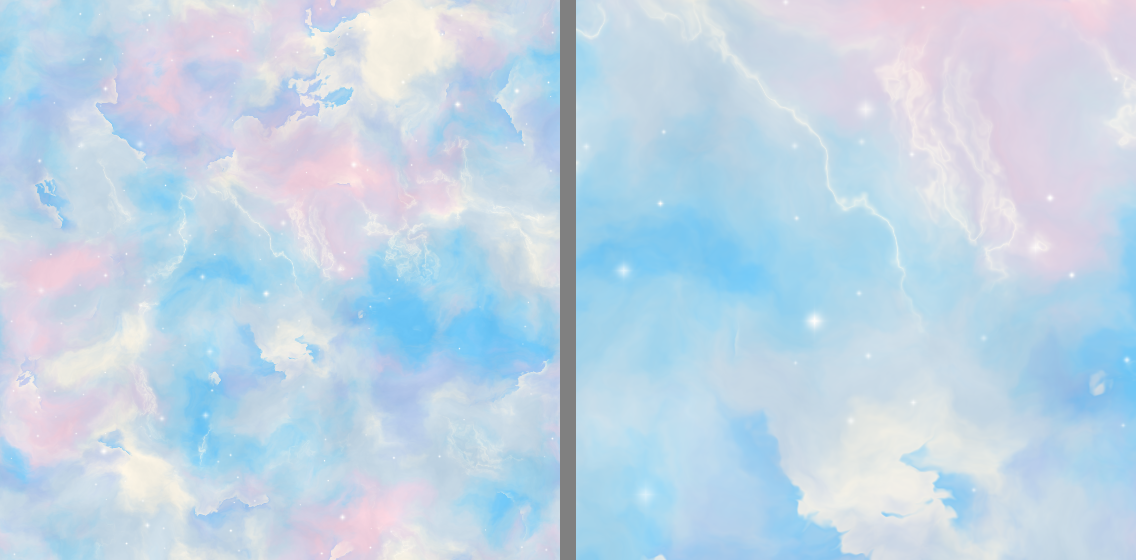
Left: the whole. Right: its middle third, enlarged.
This texture is drawn by a WebGL 1 fragment shader. Its source:

```glsl
precision highp float;
// Pastel nebula: soft clouds of mist, cream, azure, lilac and pink with a few
// crisp cloud edges, pale filaments and scattered stars. Colour fields are
// domain-warped fractal gradient noise on wrapping lattices, so it tiles.

uniform vec2 u_resolution;

#define WARP 0.075         // how far the clouds are stirred
#define ROUGHNESS 0.55     // amplitude kept per noise octave
#define LAYOUT 0.25        // strength of the broad warm and cool zones
#define EDGE_WIDTH 0.018   // softness of the crisp cloud edges
#define EDGE_STRENGTH 0.75
#define WISP_STRENGTH 0.6
#define MOTTLE 0.07        // fine light and dark variation
#define STAR_GLOW 0.95

const float TAU = 6.2831853;
const vec3 MIST = vec3(0.78, 0.85, 0.90);
const vec3 CREAM = vec3(0.96, 0.94, 0.89);
const vec3 SKY = vec3(0.64, 0.83, 0.92);
const vec3 AZURE = vec3(0.42, 0.77, 0.96);
const vec3 LILAC = vec3(0.86, 0.81, 0.89);
const vec3 PINK = vec3(0.95, 0.80, 0.85);
const vec3 PERIWINKLE = vec3(0.67, 0.75, 0.92);
const vec3 STARLIGHT = vec3(0.98, 0.99, 0.96);

vec3 hash3(vec2 cell, float seed) {
  vec3 p = fract(vec3(cell, seed) * vec3(0.1031, 0.1030, 0.0973));
  p += dot(p, p.yxz + 33.33);
  return fract((p.xxy + p.yzz) * p.zyx);
}

float corner(vec2 cell, vec2 offset, vec2 period, float seed) {
  float angle = TAU * hash3(mod(cell, period), seed).x;
  return dot(vec2(cos(angle), sin(angle)), offset);
}

// Gradient noise that repeats after a whole number of cells.
float noise(vec2 p, vec2 period, float seed) {
  vec2 i = floor(p), f = p - i;
  vec2 u = f * f * f * (f * (f * 6.0 - 15.0) + 10.0);
  vec2 e = vec2(1.0, 0.0);
  float low = mix(corner(i, f, period, seed),
                  corner(i + e.xy, f - e.xy, period, seed), u.x);
  float high = mix(corner(i + e.yx, f - e.yx, period, seed),
                   corner(i + e.xx, f - e.xx, period, seed), u.x);
  return mix(low, high, u.y);
}

float fbm(vec2 uv, vec2 period, float seed) {
  float sum = 0.0, amplitude = 1.0;
  for (int k = 0; k < 7; k++) {
    sum += amplitude * noise(uv * period + seed * 0.37, period, seed);
    period *= 2.0;
    amplitude *= ROUGHNESS;
    seed += 1.7;
  }
  return sum;
}

// One star at most per cell, with a round core and faint cross rays.
vec3 stars(vec2 uv, float cells, float chance, float radius, float seed) {
  vec2 p = uv * cells, cell = floor(p);
  vec3 place = hash3(mod(cell, cells), seed);
  vec3 look = hash3(mod(cell, cells), seed + 5.3);
  vec2 d = abs(p - cell - mix(vec2(0.25), vec2(0.75), place.xy)) / cells;
  float size = radius * mix(0.6, 1.3, look.x);
  float core = exp(-dot(d, d) / (size * size));
  float rays = 0.4 * exp(-(d.x + d.y) / size - 6.0 * min(d.x, d.y) / size);
  float light = step(place.z, chance) * mix(0.4, 1.0, look.y) * (core + rays);
  vec3 tint = mix(STARLIGHT, vec3(1.0, 0.94, 0.78), step(0.7, look.z));
  return tint * light;
}

void main() {
  vec2 uv = gl_FragCoord.xy / u_resolution;
  vec2 stir = vec2(fbm(uv, vec2(3.0), 11.0), fbm(uv, vec2(3.0), 23.0));
  vec2 p = uv + WARP * stir;

  // Broad zones plus noise decide how cool each place is.
  float zone = cos(TAU * (uv.x - 0.58)) * cos(TAU * (uv.y - 0.42));
  float cool = fbm(p, vec2(3.0, 4.0), 37.0) + LAYOUT * zone;
  float rosy = fbm(p, vec2(3.0, 4.0), 53.0) - 0.15 * zone;
  float violet = fbm(p, vec2(4.0), 71.0);
  float detail = fbm(p + 0.03 * stir.yx, vec2(9.0), 89.0);

  // Cloud colours
  vec3 color = mix(MIST, CREAM, smoothstep(0.05, 0.5, -cool));
  color = mix(color, SKY, smoothstep(0.0, 0.35, cool));
  color = mix(color, PERIWINKLE, 0.7 * smoothstep(0.05, 0.5, violet));
  float warmth = 1.0 - 0.7 * smoothstep(0.15, 0.5, cool);
  color = mix(color, LILAC, 0.85 * warmth * smoothstep(0.0, 0.35, rosy));
  color = mix(color, PINK, 0.75 * warmth * smoothstep(0.28, 0.6, rosy));
  color = mix(color, AZURE, smoothstep(0.28, 0.7, cool + 0.2 * detail));

  // Crisp edges: blue on one side, cream on the other, both fading away
  float ledge = fbm(p, vec2(3.0), 101.0);
  float gate = smoothstep(0.08, 0.35, violet + 0.3 * detail);
  float side = smoothstep(-EDGE_WIDTH, EDGE_WIDTH, ledge);
  float fade = EDGE_STRENGTH * gate * exp(-8.0 * abs(ledge));
  vec3 shade = mix(AZURE, PERIWINKLE, smoothstep(-0.2, 0.3, rosy));
  color = mix(color, mix(CREAM, shade, side), fade);

  // Pale filaments
  float strand = fbm(p + 0.04 * stir, vec2(4.0), 127.0);
  float wisp = exp(-22.0 * abs(strand)) * smoothstep(0.1, 0.5, -violet);
  color = mix(color, CREAM + 0.04, WISP_STRENGTH * wisp);

  color += MOTTLE * detail * vec3(1.1, 0.8, 0.5);

  // Stars, screened over the clouds
  vec3 light = stars(uv, 25.0, 0.24, 0.0016, 7.0)
             + stars(uv, 9.0, 0.22, 0.0042, 19.0);
  color = 1.0 - (1.0 - color) * (1.0 - STAR_GLOW * clamp(light, 0.0, 1.0));
  gl_FragColor = vec4(clamp(color, 0.0, 1.0), 1.0);
}
```
